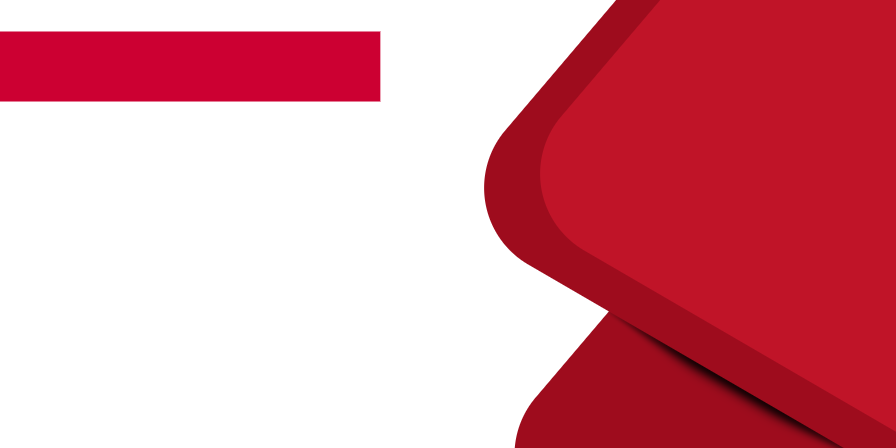
This background is drawn by a WebGL 1 fragment shader. Its source:

```glsl
precision highp float;
uniform vec2 u_resolution;

#define WHITE vec3(1.0)
#define BAR_RED vec3(0.80, 0.0, 0.196)
#define BRIGHT_RED vec3(0.753, 0.078, 0.157)
#define DEEP_RED vec3(0.62, 0.047, 0.114)
#define CORNER_RADIUS 0.198
#define UPPER_DIR vec2(0.648, 0.762)
#define LOWER_DIR vec2(0.8645, -0.5026)
#define BACK_CENTER vec2(1.3464, -0.0156)
#define MIDDLE_CENTER vec2(1.2786, 0.5807)
#define FRONT_CENTER vec2(1.4036, 0.6120)
#define SHADOW_WIDTH 0.020
#define SHADOW_STRENGTH 0.85

// Signed distance to a wedge opening rightward, with a rounded corner
float roundedWedge(vec2 p, vec2 center) {
  vec2 q = p - center;
  float upper = dot(q, vec2(-UPPER_DIR.y, UPPER_DIR.x));
  float lower = dot(q, vec2(LOWER_DIR.y, -LOWER_DIR.x));
  bool atCorner = dot(q, UPPER_DIR) < 0.0 && dot(q, LOWER_DIR) < 0.0;
  return (atCorner ? length(q) : max(upper, lower)) - CORNER_RADIUS;
}

float box(vec2 p, vec2 lowCorner, vec2 highCorner) {
  vec2 d = max(lowCorner - p, p - highCorner);
  return max(d.x, d.y);
}

// Coverage of a shape, softened over one pixel
float fill(float dist) {
  return clamp(0.5 - dist * u_resolution.y, 0.0, 1.0);
}

void main() {
  vec2 p = gl_FragCoord.xy / u_resolution.y;
  vec3 color = WHITE;

  // Horizontal bar
  float bar = box(p, vec2(-1.0, 0.7734), vec2(0.849, 0.9297));
  color = mix(color, BAR_RED, fill(bar));

  // Back panel with the shadow cast on it, tapered at both ends
  float middle = roundedWedge(p, MIDDLE_CENTER);
  float along = dot(p - MIDDLE_CENTER, LOWER_DIR);
  float taper = smoothstep(0.19, 0.46, along) * (1.0 - smoothstep(0.62, 0.92, along));
  float falloff = max(middle, 0.0) / (SHADOW_WIDTH * (0.3 + 0.7 * taper));
  float shadow = SHADOW_STRENGTH * sqrt(taper) * exp(-falloff * falloff);
  vec3 backColor = DEEP_RED * (1.0 - shadow);
  color = mix(color, backColor, fill(roundedWedge(p, BACK_CENTER)));

  // Middle and front panels
  color = mix(color, DEEP_RED, fill(middle));
  color = mix(color, BRIGHT_RED, fill(roundedWedge(p, FRONT_CENTER)));

  gl_FragColor = vec4(color, 1.0);
}
```
